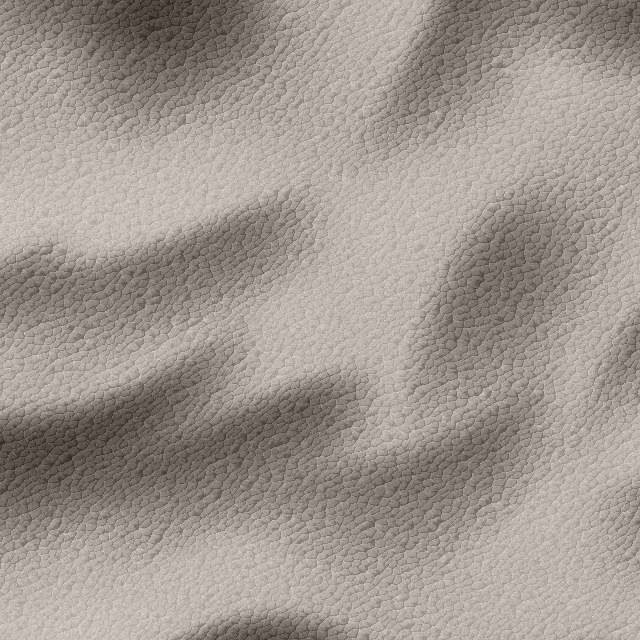
A WebGL 1 fragment shader for this texture:

```glsl
precision highp float;
// Draped taupe leather: soft diagonal folds under a fine pebbled grain.
uniform vec2 u_resolution;

vec2 hash2(vec2 p) {
  return fract(sin(vec2(dot(p, vec2(127.1, 311.7)), dot(p, vec2(269.5, 183.3)))) * 43758.5);
}

mat2 rotation(float angle) {
  float c = cos(angle), s = sin(angle);
  return mat2(c, -s, s, c);
}

// Cellular noise: xy = offset from the nearest cell centre, z = gap to the next cell
vec3 cellular(vec2 p) {
  vec2 cell = floor(p), nearestOffset = vec2(0.0);
  float first = 9.0, second = 9.0;
  for (int j = -1; j <= 1; j++) {
    for (int i = -1; i <= 1; i++) {
      vec2 neighbour = cell + vec2(float(i), float(j));
      vec2 offset = p - neighbour - 0.06 - 0.88 * hash2(neighbour);
      float d = length(offset);
      if (d < first) {
        second = first;
        first = d;
        nearestOffset = offset;
      } else {
        second = min(second, d);
      }
    }
  }
  return vec3(nearestOffset, second - first);
}

// One fold: x = shadow below the crest, y = light on top of it
vec2 fold(vec2 p, vec2 id) {
  vec2 place = hash2(id + 3.7), form = hash2(id + 19.3), bend = hash2(id + 41.9);
  vec2 centre = (id + 0.5 + 0.75 * (place - 0.5)) / 3.0 - 0.17;
  centre.x += 0.08 * (mod(id.y, 2.0) - 0.5);
  vec2 q = rotation(mix(0.2, 1.25, smoothstep(0.35, 0.95, form.x))) * (p - centre);
  q.y += (bend.x - 0.5) * 2.6 * q.x * q.x;
  float reach = mix(0.2, 0.4, form.y);
  float along = q.x / reach;
  float taper = smoothstep(-1.1, 0.1, along) * smoothstep(0.95, 0.3, along);
  float t = q.y / mix(0.045, 0.085, bend.y) - 0.35 * along;
  float shadow = smoothstep(0.5, -0.4, t) * smoothstep(-2.7, -0.2, t);
  float light = exp(-1.1 * (t - 1.2) * (t - 1.2));
  return taper * vec2(shadow * mix(0.5, 1.4, place.y), light);
}

void main() {
  vec2 p = gl_FragCoord.xy / u_resolution;

  // Cloth drape: scattered folds over slow swells
  vec2 sway = vec2(sin(p.y * 8.0 + 2.0 * p.x), sin(p.x * 9.0 - 3.0 * p.y + 1.3));
  vec2 drape = vec2(0.0);
  for (int j = 0; j < 4; j++) {
    for (int i = 0; i < 4; i++) {
      drape += fold(p + 0.024 * sway, vec2(float(i), float(j)));
    }
  }
  float swell = 0.6 * sin(6.0 * p.x - 10.0 * p.y + 1.4 * sin(4.0 * p.x + 3.0 * p.y))
              + 0.4 * sin(5.0 * p.x + 8.0 * p.y + 2.0);
  float shadow = 1.0 - exp(-1.1 * drape.x);
  float light = 1.0 - exp(-drape.y);
  float tone = 0.68 - 0.49 * shadow + 0.1 * light * (1.0 - shadow) + 0.065 * swell;
  tone = min(tone, 0.7 + 0.45 * (tone - 0.7));

  // Pebbles, lit from the upper left and flattened where the hide is stretched
  vec2 hide = rotation(0.38) * (p + 0.012 * sway);
  hide += 0.0015 * sin(hide.yx * vec2(71.0, 63.0) + 2.0 * sin(hide * 38.0));
  vec3 pebble = cellular(hide * vec2(68.0, 102.0));
  vec3 wrinkle = cellular(rotation(0.9) * hide * vec2(105.0, 130.0) + 7.0);
  float relief = mix(0.38, 1.0, smoothstep(0.74, 0.6, tone));
  float patchy = 0.7 + 0.3 * sin(hide.x * 83.0 + 2.0 * sin(hide.y * 97.0));
  float crease = 1.0 - smoothstep(0.06, 0.4, pebble.z);
  float thread = 1.0 - smoothstep(0.05, 0.22, pebble.z);
  float fineThread = 1.0 - smoothstep(0.02, 0.2, wrinkle.z);

  // Each crease is a dark lower flank beside a bright thread
  float slope = dot(pebble.xy, vec2(-0.5, 0.85));
  float flank = crease * smoothstep(0.15, -0.25, slope);
  float grain = 0.08 * slope - 0.17 * flank + 0.075 * thread * patchy + 0.015;
  tone += relief * grain * (0.45 + 0.8 * tone);
  tone += 0.045 * (fineThread - 0.25) * patchy;

  // Powdery surface speckle
  tone += 0.07 * (hash2(floor(p * 512.0)).x - 0.5);

  // Warm grey dye
  tone = clamp(tone, 0.14, 0.81);
  gl_FragColor = vec4(tone + vec3(0.03, 0.0, -0.03), 1.0);
}
```
